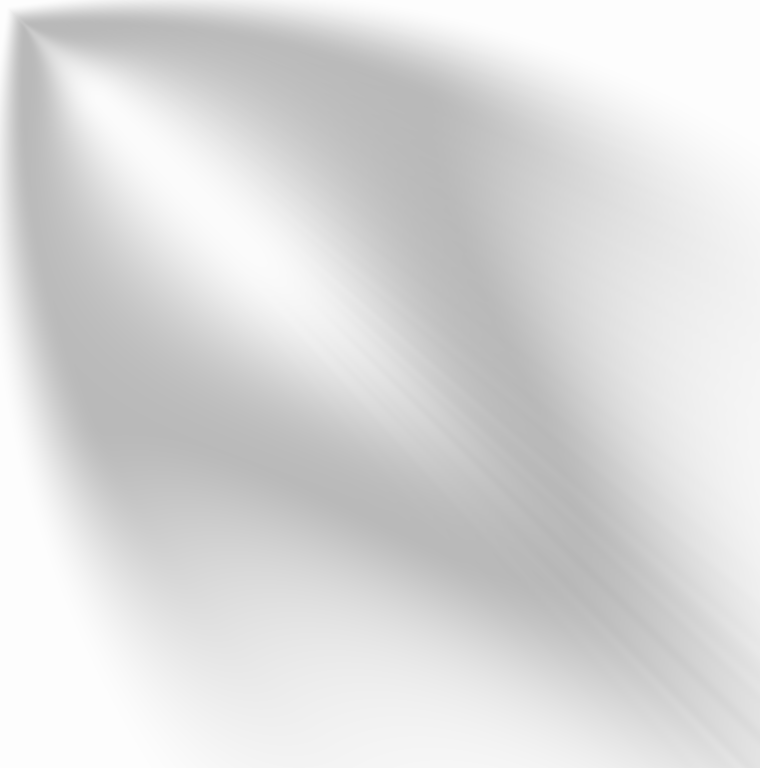
Write a WebGL 2 fragment shader that draws this background.

```glsl
#version 300 es
precision highp float;

uniform vec2 u_resolution;
out vec4 fragColor;

// Layered sines across the fan of rays
float rayStreaks(float ray) {
    return 0.5 * sin(ray * 300.0 + 0.6)
         + 0.3 * sin(ray * 173.0 + 2.1)
         + 0.2 * sin(ray * 517.0 + 4.0);
}

// Soft outer edge of the cone, 1 inside and 0 outside
float coneMask(float along, float across) {
    float halfWidth = 0.65 * (1.0 - exp(-(along + 0.016) / 0.488));
    float softness = 0.033 + 0.15 * max(along, 0.0);
    return 1.0 - smoothstep(halfWidth - softness, halfWidth + 0.4 * softness, abs(across));
}

// Shade fading away beyond the curved fold
float foldShade(float along, float across) {
    float fold = 0.39 + 0.625 * exp(-pow(across / 0.195, 2.0));
    float beyond = max(along - fold, 0.0);
    return exp(-pow(beyond / 0.365, 1.5));
}

// Bright leaf-shaped core along the axis
float coreGlow(float along, float across) {
    float x = max(along, 0.0) / 0.378;
    float width = 0.126 * pow(x * exp(1.0 - x), 2.0) + 0.002;
    float axis = smoothstep(-0.04, 0.15, along) * (1.0 - smoothstep(0.42, 0.99, along));
    return axis * exp(-pow(abs(across) / width, 2.0));
}

void main() {
    vec2 uv = gl_FragCoord.xy / u_resolution.y;
    vec2 fromApex = vec2(uv.x, 1.0 - uv.y) - 0.026;

    // Diagonal axes running from the upper left corner
    float along = (fromApex.x + fromApex.y) * 0.7071;
    float across = (fromApex.x - fromApex.y) * 0.7071;

    float shade = coneMask(along, across) * foldShade(along, across);
    shade *= 1.0 - 0.97 * coreGlow(along, across);

    // Fine streaks, strongest in the far half of the axis
    float ray = across / (max(along, 0.0) + 0.195);
    float band = exp(-pow(abs(across - 0.025) / 0.09, 2.0)) * smoothstep(0.3, 0.85, along);
    float wide = 0.2 * smoothstep(-0.05, 0.1, across);
    float grey = mix(0.993, 0.724, shade);
    grey += 0.016 * rayStreaks(ray) * (band + wide) * smoothstep(0.0, 0.35, shade) * (1.0 - 0.5 * shade);

    // One bright crease beside a dark one
    float crease = (across + 0.022) / 0.007;
    grey += 0.014 * crease * exp(-crease * crease) * -smoothstep(0.35, 0.75, along);

    fragColor = vec4(vec3(clamp(grey, 0.0, 1.0)), 1.0);
}
```
